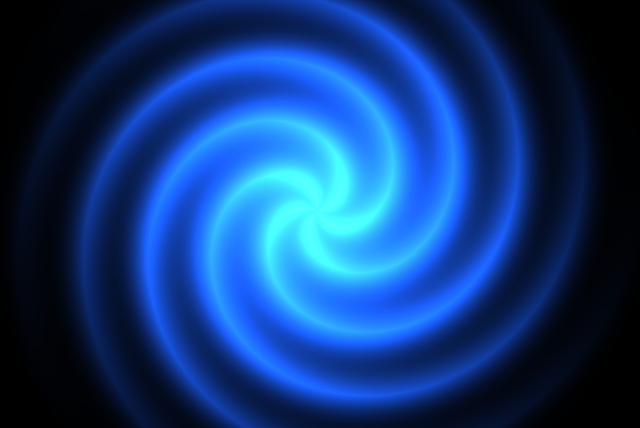
A WebGL 1 fragment shader for this background:

```glsl
precision highp float;

uniform vec2 u_resolution;

// Crests are thin and bright, troughs broad and soft; five arms per turn
float spiralArms(float radius, float angle) {
    return 1.0 - abs(sin(20.0 * radius - 2.5 * angle + 0.35));
}

void main() {
    // Centred coordinates in units of canvas height
    vec2 p = (gl_FragCoord.xy - 0.5 * u_resolution) / u_resolution.y;
    p -= vec2(-0.007, 0.007);
    float radius = length(p);
    float angle = atan(p.y, p.x);

    // Central glow, with the arms laid over it
    float glow = 2.8 / (1.0 + 27.0 * radius * radius);
    float light = glow + spiralArms(radius, angle);

    // Fade to black towards the rim
    light *= 1.0 - smoothstep(0.25, 0.8, radius);

    // Overexposed blue turns to cyan in the core
    vec3 blue = vec3(0.1, 0.355, 0.95);
    gl_FragColor = vec4(min(blue * light, 1.0), 1.0);
}
```
